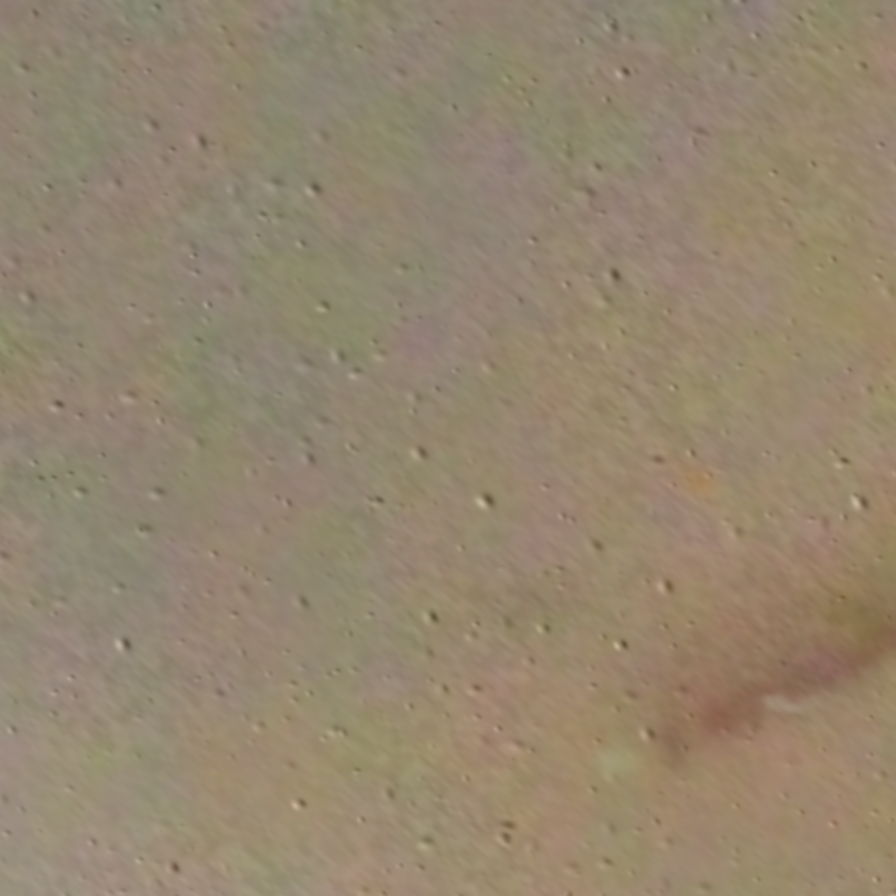
Give the GLSL for this texture, as a Shadertoy shader.

```glsl
// Soft, weathered sandy ground: a grey to tan gradient with faint colour blotches,
// fine slanted grain, scattered pits lit on one side, and a brown furrow at lower
// right. Built from value noise, gaussian spots and a segment distance.

const vec3 GREY_SAND  = vec3(0.555, 0.515, 0.442);
const vec3 WARM_SAND  = vec3(0.610, 0.530, 0.425);
const vec3 PALE_SAND  = vec3(0.632, 0.585, 0.505);
const vec3 BROWN_SOIL = vec3(0.545, 0.435, 0.330);
const vec3 RED_SOIL   = vec3(0.500, 0.350, 0.275);
const vec3 MOSS       = vec3(0.490, 0.430, 0.270);
const vec3 OCHRE      = vec3(0.660, 0.530, 0.320);
const vec3 PINK_TINT   = vec3(0.030, -0.022, 0.026);
const vec3 YELLOW_TINT = vec3(0.014, 0.010, -0.040);
const vec2 GRAIN_DIR = vec2(0.77, -0.64);

float hash(vec2 cell, float seed) {
    uvec2 q = uvec2(ivec2(cell) + 4096);
    uint h = q.x * 1597334677u ^ q.y * 3812015801u ^ uint(seed) * 2654435769u;
    h = (h ^ (h >> 15)) * 2246822519u;
    h = (h ^ (h >> 13)) * 3266489917u;
    return float((h ^ (h >> 16)) >> 8) / 16777216.0;
}

// Smooth value noise in -1..1
float noise(vec2 p, float seed) {
    vec2 i = floor(p), f = fract(p);
    f = f * f * (3.0 - 2.0 * f);
    float low  = mix(hash(i, seed), hash(i + vec2(1, 0), seed), f.x);
    float high = mix(hash(i + vec2(0, 1), seed), hash(i + vec2(1, 1), seed), f.x);
    return 2.0 * mix(low, high, f.y) - 1.0;
}

float fbm(vec2 p, float seed) {
    float sum = 0.0, amp = 0.55;
    for (int k = 0; k < 4; k++) {
        sum += amp * noise(p, seed + float(k));
        p = mat2(1.6, 1.2, -1.2, 1.6) * p;
        amp *= 0.55;
    }
    return sum;
}

// Coordinates along and across a direction
vec2 alignTo(vec2 p, vec2 dir) {
    return vec2(dot(p, dir), dot(p, vec2(-dir.y, dir.x)));
}

float spot(vec2 p, vec2 radius) {
    vec2 q = p / radius;
    return exp(-dot(q, q));
}

float segmentDistance(vec2 p, vec2 a, vec2 b) {
    vec2 ab = b - a;
    return length(p - a - ab * clamp(dot(p - a, ab) / dot(ab, ab), 0.0, 1.0));
}

// Small pits, each a dark hollow beside a pale rim
float pits(vec2 p, float scale, float share, float seed) {
    vec2 g = p * scale, home = floor(g);
    float sum = 0.0;
    for (int y = -1; y <= 1; y++)
    for (int x = -1; x <= 1; x++) {
        vec2 cell = home + vec2(x, y);
        float patchy = 1.0 + 0.9 * noise(cell * 0.23, seed + 5.0);
        if (hash(cell, seed) > share * patchy) continue;
        vec2 centre = cell + vec2(hash(cell, seed + 1.0), hash(cell, seed + 2.0));
        float strength = mix(0.25, 1.0, pow(hash(cell, seed + 3.0), 2.0));
        float turn = -0.75 + 0.9 * (hash(cell, seed + 4.0) - 0.5);
        vec2 q = alignTo(g - centre, vec2(cos(turn), sin(turn)));
        vec2 size = vec2(0.19, 0.11) * mix(0.7, 1.15, hash(cell, seed + 6.0));
        float rim = mix(0.3, 1.0, hash(cell, seed + 7.0));
        sum += strength * (rim * spot(q + vec2(0.04, 0.14), size) - spot(q - vec2(0.04, 0.08), size));
    }
    return sum;
}

// Broad light and warmth across the ground
vec3 ground(vec2 p) {
    float drift = 0.16 * fbm(p * 4.0, 10.0);
    float warm = smoothstep(-0.35, 0.45, p.x - p.y + drift);
    float pale = smoothstep(0.55, -0.05, p.x * 0.55 + p.y * 0.9 + drift);
    return mix(mix(GREY_SAND, WARM_SAND, warm), PALE_SAND, 0.85 * pale);
}

// Brown furrow with a red core, a mossy end and pale lower lip
vec3 addFurrow(vec3 col, vec2 p) {
    vec2 start = vec2(0.75, 0.17), end = vec2(1.05, 0.31);
    vec2 q = p + 0.014 * vec2(fbm(p * 18.0, 20.0), fbm(p * 18.0, 30.0));
    float halo = segmentDistance(q, start + vec2(0.02, 0.06), end + vec2(0.0, 0.04));
    float core = segmentDistance(q, start + vec2(0.05, 0.03), end);
    col = mix(col, BROWN_SOIL, 0.62 * exp(-pow(halo / 0.075, 2.0)));
    col = mix(col, RED_SOIL, 0.6 * exp(-pow(core / 0.024, 2.0)));
    col = mix(col, BROWN_SOIL * 0.85, 0.6 * spot(q - start, vec2(0.022, 0.030)));
    col = mix(col, MOSS, 0.65 * spot(q - vec2(0.98, 0.31), vec2(0.05, 0.024)));
    col = mix(col, BROWN_SOIL, 0.4 * spot(q - vec2(0.61, 0.33), vec2(0.055, 0.03)));
    col = mix(col, OCHRE, 0.65 * spot(q - vec2(0.78, 0.47), vec2(0.024, 0.018)));
    float lip = spot(q - vec2(0.88, 0.22), vec2(0.03, 0.008)) + spot(q - vec2(0.685, 0.15), vec2(0.02, 0.016));
    return mix(col, PALE_SAND * 1.08, 0.6 * lip);
}

void mainImage(out vec4 fragColor, in vec2 fragCoord) {
    vec2 p = fragCoord / iResolution.y;
    vec3 col = addFurrow(ground(p), p);

    // Faint colour blotches
    col += PINK_TINT * fbm(p * 13.0, 40.0) + YELLOW_TINT * fbm(p * 12.0, 50.0);

    // Slanted grain in two sizes, uneven in strength
    vec2 g = alignTo(p, GRAIN_DIR);
    float grain = 0.020 * noise(g * vec2(48.0, 105.0), 60.0) + 0.020 * noise(g * vec2(95.0, 200.0), 61.0);
    col += grain * (0.85 + 0.45 * noise(p * 9.0, 62.0));

    // Pits: a few bold ones among many faint ones
    col += 0.20 * pits(p, 26.0, 0.16, 70.0) + 0.11 * pits(p, 44.0, 0.22, 80.0);
    fragColor = vec4(clamp(col, 0.0, 1.0), 1.0);
}
```
